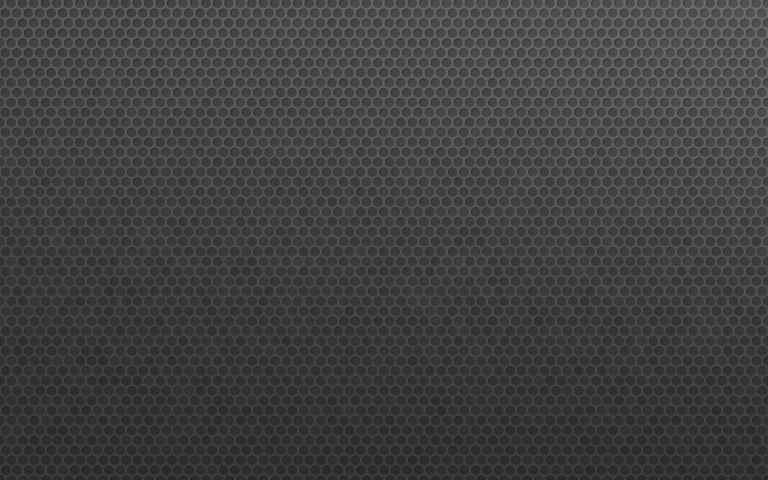
A Shadertoy shader for this pattern:

```glsl
// Dark perforated metal sheet: staggered rows of round holes on a hexagonal
// lattice, parted by thin bright webs. Each hole has a shadowed wall and a
// lit rim, under a broad light from the upper right, with faint wear streaks.

#define HOLES_ACROSS 67.0
#define ROW_STEP 0.8660254
#define HOLE_RADIUS 0.435
#define RIM_WIDTH 0.075
#define WALL_WIDTH 0.15
#define DARK_TONE 0.172
#define LIGHT_TONE 0.258
#define MESH_LIFT 0.064
#define SHADOW_DEPTH 0.070
#define RIM_LIFT 0.062
#define WEAR 0.018

float hash(vec2 p) {
    vec3 q = fract(vec3(p.xyx) * 0.1031);
    q += dot(q, q.yzx + 33.33);
    return fract((q.x + q.y) * q.z);
}

vec2 cornerGradient(vec2 corner) {
    float angle = 6.28318 * hash(corner);
    return vec2(cos(angle), sin(angle));
}

float gradientNoise(vec2 p) {
    vec2 i = floor(p), f = fract(p);
    vec2 u = f * f * f * (f * (f * 6.0 - 15.0) + 10.0);
    vec2 e = vec2(0.0, 1.0);
    float a = dot(cornerGradient(i), f);
    float b = dot(cornerGradient(i + e.yx), f - e.yx);
    float c = dot(cornerGradient(i + e.xy), f - e.xy);
    float d = dot(cornerGradient(i + e.yy), f - e.yy);
    return mix(mix(a, b, u.x), mix(c, d, u.x), u.y);
}

// Centre of the nearest hole: compare the two staggered sublattices.
vec2 nearestHole(vec2 p) {
    vec2 period = vec2(1.0, 2.0 * ROW_STEP);
    vec2 evenHole = round(p / period) * period;
    vec2 oddHole = (floor(p / period) + 0.5) * period;
    vec2 a = p - evenHole, b = p - oddHole;
    return dot(a, a) < dot(b, b) ? evenHole : oddHole;
}

void mainImage(out vec4 fragColor, in vec2 fragCoord) {
    vec2 uv = fragCoord / iResolution.xy;
    vec2 p = fragCoord * HOLES_ACROSS / iResolution.x;
    float pixel = HOLES_ACROSS / iResolution.x;

    // Broad light over the sheet
    float tone = mix(DARK_TONE, LIGHT_TONE, smoothstep(-0.1, 1.15, uv.y));
    tone += 0.065 * uv.x * uv.y;
    float glow = smoothstep(0.1, 1.0, uv.y + 0.25 * (uv.x - 0.5));

    // Distance to the hole edge and how far it faces the upper left
    vec2 center = nearestHole(p);
    vec2 offset = p - center;
    float edge = length(offset) - HOLE_RADIUS;
    vec2 facing = offset / max(length(offset), 0.001);
    float upperLeft = dot(facing, normalize(vec2(-0.75, 0.66)));

    // Sheet, shadowed wall and lit rim; the lit side turns up toward the base
    float mesh = smoothstep(-0.5 * pixel, 0.5 * pixel, edge);
    float wall = (1.0 - mesh) * smoothstep(-WALL_WIDTH - 0.5 * pixel, 0.0, edge);
    float rim = 1.0 - smoothstep(0.0, RIM_WIDTH + 0.5 * pixel, abs(edge));
    float litSide = 0.5 + 0.5 * upperLeft * mix(0.8, -1.0, glow);
    tone += MESH_LIFT * mesh * mix(0.75, 1.2, glow);
    tone -= SHADOW_DEPTH * wall * smoothstep(-0.5, 1.0, upperLeft) * mix(0.55, 1.15, glow);
    tone += RIM_LIFT * rim * litSide * mix(0.9, 1.3, glow);

    // Uneven holes and vertical streaks, strongest at mid height
    float streak = gradientNoise(vec2(p.x * 1.3, p.y * 0.4));
    float midBand = exp(-10.0 * (uv.y - 0.45) * (uv.y - 0.45));
    tone += WEAR * streak * (0.3 + midBand);
    tone += WEAR * (hash(round(center * 4.0)) - 0.5) * (1.0 - mesh);

    fragColor = vec4(vec3(tone), 1.0);
}
```
